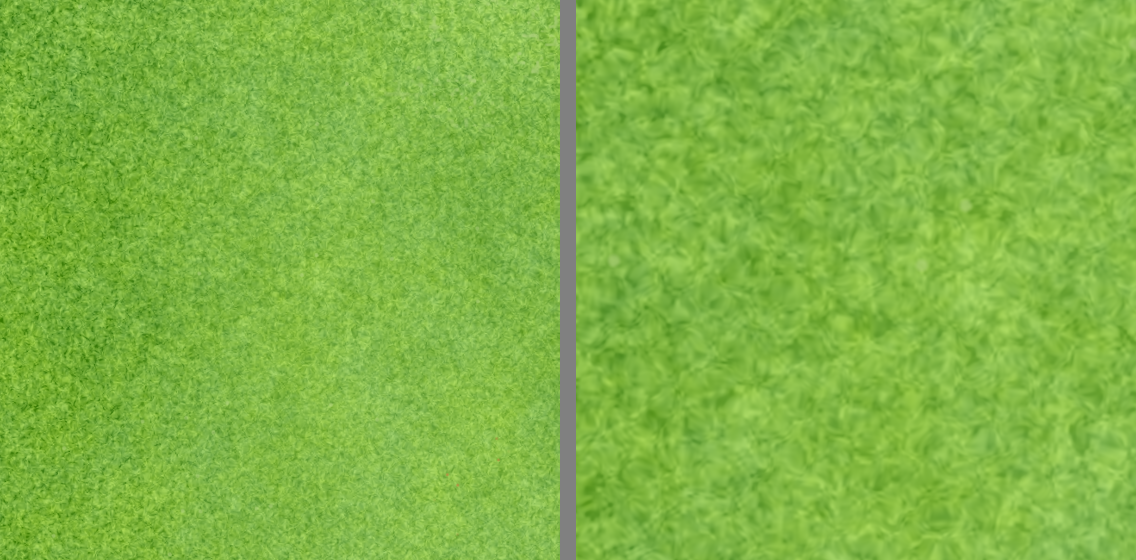
Left: the whole. Right: its middle third, enlarged.
Reproduce this texture procedurally as a Shadertoy shader.

```glsl
// A mown lawn seen from above: fine matted grass with soft light and dark patches.
#define MEAN_GREEN vec3(0.496, 0.711, 0.264)
#define TONE_STEP vec3(0.060, 0.050, 0.046)
#define HUE_STEP vec3(0.012, 0.008, -0.034)
#define PALE_FLECK vec3(0.70, 0.83, 0.50)
#define RUST_FLECK vec3(0.74, 0.52, 0.24)
#define GRAIN_CELLS 118.0
#define GRAIN_CONTRAST 1.0
#define PATCH_CONTRAST 0.36
#define CLUMP_WARP 0.0028

float hash(vec2 p) {
    return fract(sin(dot(p, vec2(127.1, 311.7))) * 43758.5453);
}

// Smooth value noise from -1 to 1
float noise(vec2 p) {
    vec2 cell = floor(p), f = fract(p);
    f = f * f * (3.0 - 2.0 * f);
    float low = mix(hash(cell), hash(cell + vec2(1, 0)), f.x);
    float high = mix(hash(cell + vec2(0, 1)), hash(cell + vec2(1, 1)), f.x);
    return 2.0 * mix(low, high, f.y) - 1.0;
}

vec2 rotate(vec2 p, float angle) {
    float c = cos(angle), s = sin(angle);
    return vec2(c * p.x - s * p.y, s * p.x + c * p.y);
}

// Broad blotches, three octaves
float patches(vec2 uv) {
    float sum = 0.0, cells = 4.0;
    for (int i = 0; i < 3; i++) {
        uv = rotate(uv, 0.9) + 3.7;
        sum += noise(uv * cells);
        cells *= 2.6;
    }
    return sum;
}

// Matted blades: turned octaves, bent so that they clump
float grain(vec2 uv) {
    vec2 bend = vec2(noise(uv * 90.0 + 11.0), noise(uv * 90.0 + 47.0));
    vec2 p = uv + CLUMP_WARP * bend;
    float sum = 0.0, cells = GRAIN_CELLS;
    for (int i = 0; i < 3; i++) {
        p = rotate(p, 1.1) + 0.37;
        sum += noise(p * cells) * (i == 0 ? 0.8 : 1.25);
        cells *= 1.7;
    }
    return sum;
}

// Scattered soft dots, one per chosen cell
float flecks(vec2 uv, float cells, float chance, float radius) {
    vec2 cell = floor(uv * cells);
    vec2 jitter = vec2(hash(cell + 5.3), hash(cell + 9.1));
    vec2 center = (cell + 0.3 + 0.4 * jitter) / cells;
    float edge = max(0.5 * radius, 1.0 / iResolution.y);
    float dotMask = 1.0 - smoothstep(radius - edge, radius + edge, length(uv - center));
    return dotMask * step(hash(cell + 23.7), chance);
}

void mainImage(out vec4 fragColor, in vec2 fragCoord) {
    vec2 uv = fragCoord / iResolution.y;

    // Deeper, rougher grass along the left and in the upper corner
    float lush = 1.0 - smoothstep(0.0, 0.6, uv.x + 0.06 * noise(uv * 5.0));
    float roughness = GRAIN_CONTRAST * (0.84 + 0.3 * lush + 0.14 * smoothstep(0.5, 1.0, uv.y));
    float blades = grain(uv);
    float tone = mix(0.38, -0.75, lush) + PATCH_CONTRAST * patches(uv) + roughness * blades;

    // Dark gaps between the blades
    float gap = smoothstep(0.9, 2.2, -blades);
    tone -= gap * (0.25 + 0.8 * lush);

    // Drift between yellow green and blue green
    float hue = 0.45 * patches(uv + 17.0) + 0.5 * noise(uv * 62.0 + 31.0);
    hue += 0.5 * noise(uv * 150.0 + 71.0) + 0.7 * lush - 0.2;
    vec3 color = MEAN_GREEN + tone * TONE_STEP + hue * HUE_STEP;

    // Worn pale patch at the upper right, rare pale specks elsewhere
    float worn = 1.0 - smoothstep(0.05, 0.32, length((uv - vec2(0.9, 0.91)) * vec2(0.8, 1.2)));
    worn *= smoothstep(-0.2, 0.6, noise(uv * 18.0 + 3.0));
    float pale = worn * smoothstep(0.1, 0.9, noise(uv * 125.0 + 53.0));
    pale = max(pale, 0.7 * flecks(uv, 38.0, 0.012, 0.0035));
    color = mix(color, PALE_FLECK, 0.75 * pale);

    // A few fallen rust coloured bits at the lower right
    float litter = 1.0 - smoothstep(0.06, 0.12, length((uv - vec2(0.84, 0.16)) * vec2(1.5, 0.8)));
    color = mix(color, RUST_FLECK, 0.75 * litter * flecks(uv + 0.013, 45.0, 0.14, 0.0024));

    fragColor = vec4(clamp(color, 0.0, 1.0), 1.0);
}
```
